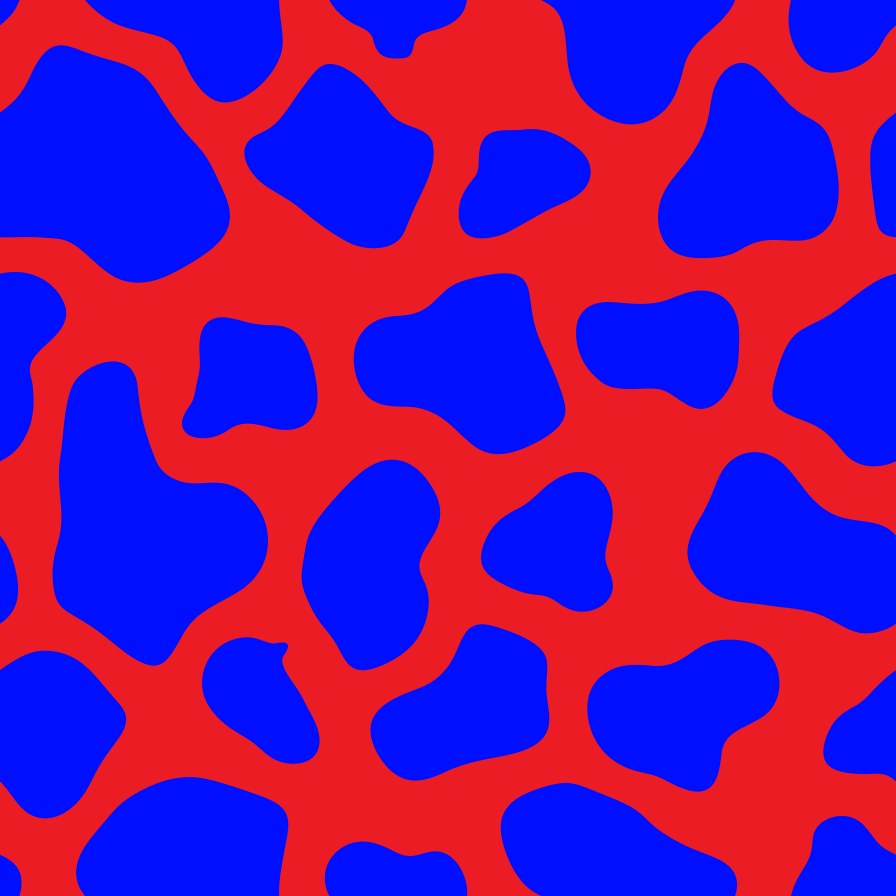
Write a Shadertoy shader that draws this pattern.

```glsl
const vec3 GROUND_RED = vec3(0.925, 0.11, 0.14);
const vec3 SPOT_BLUE = vec3(0.0, 0.06, 1.0);

const ivec2 GRID = ivec2(4, 5);  // columns and rows of spots
const float UNITS = 4.5;         // length units per canvas side
const vec2 ORIGIN = vec2(0.06, 0.1); // layout offset, in canvas units
const float ROW_SHIFT = 0.4;     // in cells; times the rows it must be whole
const float JITTER = 0.26;       // spread of the spot centres
const vec2 SPOT_SCALE = vec2(0.72, 1.25);
const vec2 LOBE_RADIUS = vec2(0.2, 0.38);
const float LOBE_REACH = 0.29;   // lobe distance from the spot centre
const float LOBE_TURN = 1.4;     // random swing of the lobe angles
const float CORE_RADIUS = 0.25;
const float LOBE_BLEND = 0.16;
const float HALF_GAP = 0.09;     // half the channel between spots
const float GAP_BLEND = 0.1;
const float CROWD_SHARPNESS = 14.0;
const float WARP = 0.006;        // outline wobble, in canvas units
const float GOLDEN = 0.618034;
const float TAU = 6.2831853;

// Integer hash: three values from 0 to 1
vec3 hash3(ivec3 key) {
    uvec3 v = uvec3(key) * 1664525u + 1013904223u;
    v.x += v.y * v.z;
    v.y += v.z * v.x;
    v.z += v.x * v.y;
    v ^= v >> 16u;
    v.x += v.y * v.z;
    v.y += v.z * v.x;
    v.z += v.x * v.y;
    return vec3(v >> 8u) / 16777216.0;
}

float smoothMin(float a, float b, float k) {
    float h = max(k - abs(a - b), 0.0) / k;
    return min(a, b) - 0.25 * h * h * k;
}

float smoothMax(float a, float b, float k) {
    return -smoothMin(-a, -b, k);
}

// Distance to one spot: a core with three blended lobes
float spotDistance(vec2 p, ivec2 cell, float spin) {
    // Evenly spread sizes, large beside small
    float size = fract(GOLDEN * float(cell.x + GRID.x * cell.y));
    float scale = mix(SPOT_SCALE.x, SPOT_SCALE.y, size);
    p /= scale;
    float d = length(p) - CORE_RADIUS;
    for (int i = 0; i < 3; i++) {
        vec3 lobe = hash3(ivec3(cell, i + 1));
        float angle = spin + TAU * float(i) / 3.0 + LOBE_TURN * (lobe.x - 0.5);
        vec2 centre = LOBE_REACH * mix(0.8, 1.2, lobe.y) * vec2(cos(angle), sin(angle));
        float radius = mix(LOBE_RADIUS.x, LOBE_RADIUS.y, lobe.z);
        d = smoothMin(d, length(p - centre) - radius, LOBE_BLEND);
    }
    return d * scale;
}

// Signed distance to the spots, negative inside
float spotField(vec2 p) {
    vec2 cellSize = UNITS / vec2(GRID);
    ivec2 home = ivec2(floor(p / cellSize));
    float nearest = 10.0;
    float crowd = 0.0;
    for (int y = -2; y <= 2; y++) {
        for (int x = -2; x <= 2; x++) {
            ivec2 id = home + ivec2(x, y);
            ivec2 cell = (id + 2 * GRID) % GRID;
            vec3 rnd = hash3(ivec3(cell, 0));
            vec2 centre = vec2(id) + 0.5;
            centre.x += fract(ROW_SHIFT * float(cell.y) + 0.01) - 0.5;
            centre = centre * cellSize + JITTER * (rnd.xy - 0.5);
            float d = spotDistance(p - centre, cell, TAU * rnd.z);
            // All spots but the nearest add to the crowd
            crowd += exp(-CROWD_SHARPNESS * max(d, nearest));
            nearest = min(d, nearest);
        }
    }
    // Keep a rounded channel between neighbours
    float runnerUp = -log(max(crowd, 1e-30)) / CROWD_SHARPNESS;
    float channel = HALF_GAP - 0.5 * (runnerUp - nearest);
    return smoothMax(nearest, channel, GAP_BLEND);
}

void mainImage(out vec4 fragColor, in vec2 fragCoord) {
    vec2 uv = fragCoord / iResolution.xy;

    // Wobble with whole periods, so the tile closes
    vec2 phase = TAU * vec2(3.0 * uv.x + 5.0 * uv.y, 5.0 * uv.x - 4.0 * uv.y);
    vec2 warped = uv + ORIGIN + WARP * sin(phase + vec2(0.7, 2.9));

    // Edge width follows the slope of the field
    float d = spotField(warped * UNITS);
    float slope = max(length(vec2(dFdx(d), dFdy(d))), 1e-5);
    float ground = clamp(0.5 + d / slope, 0.0, 1.0);
    fragColor = vec4(mix(SPOT_BLUE, GROUND_RED, ground), 1.0);
}
```
